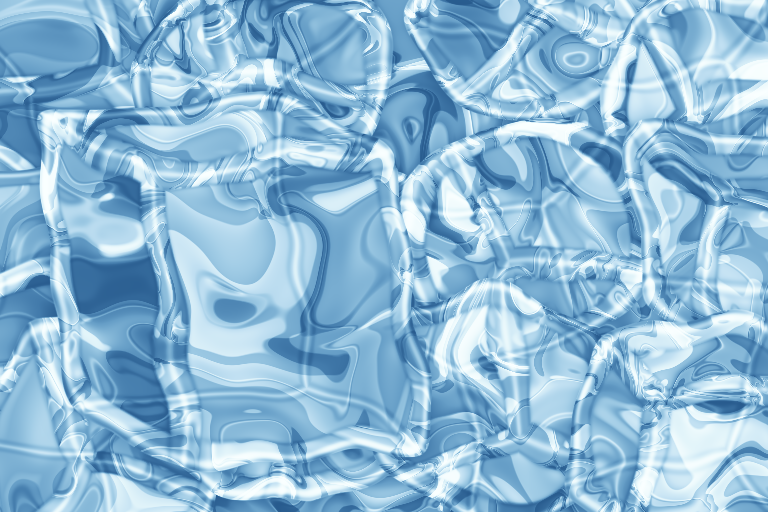
A Shadertoy shader for this texture:

```glsl
// A heap of clear ice cubes, painted back to front in cold blues.
// Each cube is a rounded hexagon (a projected box) whose faces hold folded,
// domain-warped gradient noise; the summed tone is mapped to a colour ramp.

const vec3 RAMP[8] = vec3[8](
    vec3(0.15, 0.35, 0.55), vec3(0.26, 0.48, 0.67), vec3(0.40, 0.62, 0.78),
    vec3(0.51, 0.71, 0.84), vec3(0.63, 0.80, 0.90), vec3(0.76, 0.88, 0.95),
    vec3(0.89, 0.96, 0.98), vec3(0.98, 1.0, 1.0));
const float STOPS[8] = float[8](0.0, 0.05, 0.2, 0.43, 0.66, 0.84, 0.95, 1.0);

vec2 hash2(vec2 p) {
    vec3 q = fract(p.xyx * vec3(0.1031, 0.1030, 0.0973));
    q += dot(q, q.yzx + 33.33);
    return fract((q.xx + q.yz) * q.zy);
}

float corner(vec2 cell, vec2 offset) {
    float angle = 6.2832 * hash2(cell).x;
    return dot(vec2(cos(angle), sin(angle)), offset);
}

float gradientNoise(vec2 p) {
    vec2 i = floor(p), f = p - i, o = vec2(0, 1);
    vec2 u = f * f * f * (f * (f * 6.0 - 15.0) + 10.0);
    return mix(mix(corner(i, f), corner(i + o.yx, f - o.yx), u.x),
               mix(corner(i + o.xy, f - o.xy), corner(i + o.yy, f - o.yy), u.x), u.y);
}

vec2 warp(vec2 p) {
    return vec2(gradientNoise(p), gradientNoise(p + vec2(37.2, 11.7)));
}

float line(float x, float width) {
    return exp(-x * x / (width * width));
}

float smoothMax(float a, float b, float k) {
    float h = max(k - abs(a - b), 0.0) / k;
    return max(a, b) + 0.25 * h * h * k;
}

float segment(vec2 p, vec2 end) {
    return length(p - end * clamp(dot(p, end) / dot(end, end), 0.0, 1.0));
}

float cross2(vec2 a, vec2 b) {
    return a.x * b.y - a.y * b.x;
}

// Refracted interior: soft shades, one-sided folds, glints, pockets and veins
float glass(vec2 p, float freq, vec2 seed) {
    vec2 q = p * freq + seed;
    q += 1.5 * warp(q);
    q += 0.7 * warp(q * 1.7 + 5.0);
    float shade = 3.0 * gradientNoise(q * 0.8);
    float phase = fract(2.2 * gradientNoise(q + 21.0) + 0.3);
    float fold = phase * smoothstep(1.0, 0.92, phase) - 0.45;
    float glint = smoothstep(0.17, 0.22, gradientNoise(q * 1.2 + 43.0));
    float pocket = smoothstep(0.23, 0.27, gradientNoise(q * 1.5 + 67.0));
    float vein = gradientNoise(q * 0.9 + 89.0);
    return shade + 1.2 * fold + 1.5 * glint - 1.3 * pocket - 0.25
         + 0.9 * line(vein, 0.018) - 0.7 * line(vein - 0.045, 0.02);
}

// Lays one cube over the tone behind it; edges run away from the near corner
float iceCube(float behind, vec2 p, vec2 centre, mat3x2 edges,
              float freq, float detail, vec2 seed) {
    vec2 local = p - centre + 0.045 * warp(p * 6.0 + seed);
    vec2 diagonal = edges[0] + edges[1] + edges[2];
    vec2 r = local + 0.5 * diagonal;
    float d = -10.0, seam = 10.0, ghost = 10.0, face = 0.0, slope = 0.0;
    for (int k = 0; k < 3; k++) {
        vec2 a = edges[k], b = edges[(k + 1) % 3], c = edges[(k + 2) % 3];
        vec2 n = normalize(vec2(-a.y, a.x));
        float halfWidth = 0.5 * (abs(dot(b, n)) + abs(dot(c, n)));
        d = smoothMax(d, abs(dot(local, n)) - halfWidth, 0.06);
        seam = min(seam, segment(r, a));
        ghost = min(ghost, segment(diagonal - r, a));
        vec2 st = vec2(cross2(r, b), cross2(a, r)) / cross2(a, b);
        if (min(st.x, st.y) >= 0.0) {
            face = float(k);
            slope = st.x - st.y;
        }
    }
    if (d > 0.06) return behind;

    // Calm faces, with busier refraction along rims and seams
    vec2 faceSeed = seed + 17.0 * face;
    float light = 1.5 * (hash2(faceSeed).y - 0.5) + 0.5 * slope;
    float inside = detail * glass(r, freq, faceSeed) + light;
    float busy = glass(r, freq * 1.8, seed + 71.0) + 0.35;
    float rim = max(smoothstep(-0.045, -0.037, d), smoothstep(0.03, 0.023, seam));
    float tone = mix(inside, busy, rim);

    // Bright and dark edge lines, then a contact shadow
    tone += 1.4 * line(seam, 0.006) - 0.7 * line(seam - 0.026, 0.005);
    tone += 0.7 * line(ghost, 0.004) - 0.5 * line(ghost - 0.01, 0.005);
    tone += 1.5 * line(d + 0.013, 0.006) - 0.8 * line(d + 0.003, 0.004);
    tone -= 0.6 * line(d + 0.041, 0.005);
    behind -= 0.7 * exp(-max(d, 0.0) / 0.015);
    return mix(behind, tone, smoothstep(0.0015, -0.0015, d));
}

vec3 iceColour(float tone) {
    float level = 1.0 / (1.0 + exp(-1.6 * tone));
    vec3 colour = RAMP[0];
    for (int k = 1; k < 8; k++)
        colour = mix(colour, RAMP[k],
                     clamp((level - STOPS[k - 1]) / (STOPS[k] - STOPS[k - 1]), 0.0, 1.0));
    return colour;
}

void mainImage(out vec4 fragColor, in vec2 fragCoord) {
    vec2 p = fragCoord / iResolution.y;
    float tone = glass(p, 5.5, vec2(3.0)) - 0.2;

    // Scattered cubes, from the top row down
    for (int i = 0; i < 12; i++) {
        vec2 id = vec2(i % 4, i / 4), seed = id * 13.0 + 5.0;
        vec2 h = hash2(seed), jitter = hash2(seed + 2.5) - 0.5;
        vec2 centre = vec2(0.1, 0.9) + id * vec2(0.44, -0.38) + 0.16 * jitter;
        mat3x2 edges;
        for (int k = 0; k < 3; k++) {
            vec2 v = hash2(seed + float(k) + 7.1);
            float angle = 6.2832 * h.x + 2.094 * float(k) + 0.7 * (v.x - 0.5);
            edges[k] = mix(0.19, 0.34, v.y) * vec2(cos(angle), sin(angle));
        }
        tone = iceCube(tone, p, centre, edges, mix(3.5, 6.0, h.y), mix(0.55, 1.1, h.y), seed);
    }

    // The large cube in front
    mat3x2 frontEdges = mat3x2(0.48, 0.05, -0.24, 0.12, 0.08, -0.58);
    tone = iceCube(tone, p, vec2(0.45, 0.455), frontEdges, 4.2, 0.85, vec2(29.0, 53.0));

    fragColor = vec4(iceColour(tone), 1.0);
}
```
